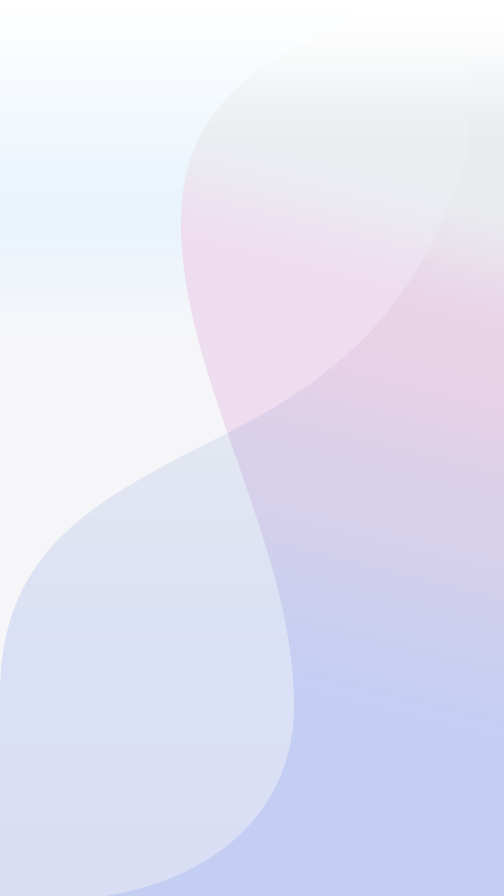
Write a WebGL 2 fragment shader that draws this background.

```glsl
#version 300 es
precision highp float;
// Soft pastel background: two translucent S-shaped sheets cross over pale paper.
// Each sheet edge is a chain of cubic curves, solved for x at a given height;
// the four regions they form are filled with slightly tilted gradients.
uniform vec2 u_resolution;
out vec4 fragColor;

vec2 cubic(vec2 a, vec2 b, vec2 c, vec2 d, float t) {
  float s = 1.0 - t;
  return s * s * s * a + 3.0 * s * s * t * b + 3.0 * s * t * t * c + t * t * t * d;
}

// x of a curve that always descends, found by bisection on its height
float curveX(vec2 a, vec2 b, vec2 c, vec2 d, float y) {
  float low = 0.0, high = 1.0;
  for (int i = 0; i < 20; i++) {
    float mid = 0.5 * (low + high);
    if (cubic(a, b, c, d, mid).y < y) low = mid;
    else high = mid;
  }
  return cubic(a, b, c, d, 0.5 * (low + high)).x;
}

float pinkEdge(float y) {
  vec2 crest = vec2(1.55, 1.90), belly = vec2(2.52, 6.05);
  if (y < crest.y)
    return curveX(vec2(3.00, 0.22), vec2(2.15, 0.50), vec2(1.55, 1.00), crest, y);
  if (y < belly.y)
    return curveX(crest, vec2(1.55, 3.25), vec2(2.52, 4.65), belly, y);
  return curveX(belly, vec2(2.52, 6.90), vec2(1.90, 7.52), vec2(0.90, 7.68), y);
}

float blueEdge(float y) {
  vec2 crossing = vec2(1.95, 3.71);
  if (y < crossing.y)
    return curveX(vec2(4.02, 1.25), vec2(3.72, 2.30), vec2(3.22, 3.08), crossing, y);
  return curveX(crossing, vec2(0.90, 4.25), vec2(0.0, 4.65), vec2(0.0, 5.95), y);
}

// Smooth coverage of the side where the field is positive
float cover(float field) {
  float width = length(vec2(dFdx(field), dFdy(field)));
  return clamp(0.5 + field / max(width, 1e-5), 0.0, 1.0);
}

vec3 rgb(float r, float g, float b) { return vec3(r, g, b) / 255.0; }

void main() {
  // The canvas spans 4.32 by 7.68 units, with y running down from the top
  vec2 uv = gl_FragCoord.xy / u_resolution;
  vec2 p = vec2(uv.x, 1.0 - uv.y) * vec2(4.32, 7.68);
  float tilted = p.y - 0.25 * (p.x - 2.16);
  float topFade = smoothstep(0.0, 1.3, p.y);
  vec3 white = vec3(1.0);

  // Paper with a cool band near the top
  vec3 paper = mix(white, rgb(234.0, 244.0, 252.0), clamp(p.y / 1.7, 0.0, 1.0));
  paper = mix(paper, rgb(246.0, 246.0, 249.0), smoothstep(1.8, 3.05, p.y));

  // Pink sheet alone
  vec3 pink = mix(rgb(234.0, 238.0, 241.0), rgb(238.0, 220.0, 239.0),
                  smoothstep(1.1, 2.4, tilted));
  pink = mix(white, pink, topFade);

  // Blue sheet alone
  vec3 blue = mix(rgb(227.0, 231.0, 241.0), rgb(218.0, 224.0, 245.0),
                  smoothstep(3.5, 5.8, p.y));
  blue = mix(blue, rgb(218.0, 222.0, 245.0), smoothstep(5.8, 7.6, p.y));

  // Both sheets together: grey to rose to lilac to periwinkle
  vec3 both = mix(rgb(233.0, 236.0, 239.0), rgb(233.0, 209.0, 230.0),
                  smoothstep(1.1, 2.5, tilted));
  both = mix(both, rgb(216.0, 208.0, 234.0), smoothstep(2.6, 4.0, tilted));
  both = mix(both, rgb(196.0, 206.0, 243.0), smoothstep(3.8, 6.0, tilted));
  both = mix(white, both, topFade);

  // Combine the four regions
  float inPink = cover(p.x - pinkEdge(p.y));
  float inBlue = cover(p.x - blueEdge(p.y));
  inBlue = max(inBlue, step(5.95, p.y));
  vec3 color = mix(mix(paper, pink, inPink), mix(blue, both, inPink), inBlue);
  fragColor = vec4(color, 1.0);
}
```
